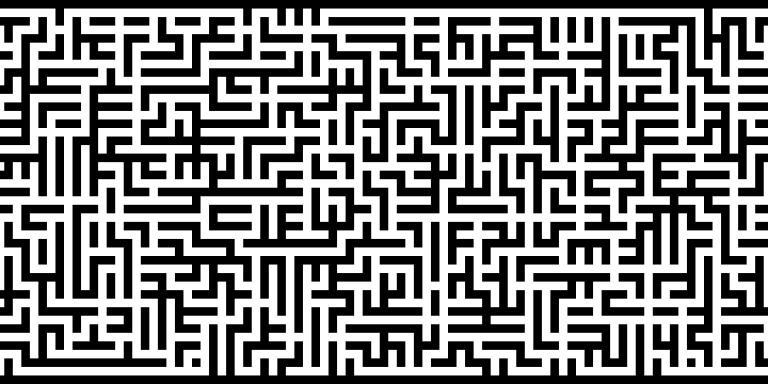
Give the GLSL for this pattern, as a WebGL 1 fragment shader.

```glsl
precision highp float;
uniform vec2 u_resolution;

#define ROWS 22.0            // corridors from bottom to top
#define SWELL 0.29           // frequency of the broad height field
#define ROUGHNESS 0.32       // per-pillar variation of the height
#define SEED vec2(137.0, 71.0)
#define WALL_COLOR vec3(0.0)
#define PATH_COLOR vec3(1.0)

float hash(vec2 p) {
  vec3 q = fract((p + SEED).xyx * 0.1031);
  q += dot(q, q.yzx + 33.33);
  return fract((q.x + q.y) * q.z);
}

float valueNoise(vec2 p) {
  vec2 i = floor(p), f = fract(p);
  f = f * f * (3.0 - 2.0 * f);
  return mix(mix(hash(i), hash(i + vec2(1, 0)), f.x),
             mix(hash(i + vec2(0, 1)), hash(i + 1.0), f.x), f.y);
}

// Walls only lead downhill on this field, so they never close a loop.
float height(vec2 pillar) {
  return valueNoise(pillar * SWELL + 300.0) + ROUGHNESS * hash(pillar);
}

vec2 quarterTurn(vec2 d) { return vec2(-d.y, d.x); }

// Each pillar invites one higher neighbour; pits invite most strongly.
float invitation(vec2 pillar, vec2 guest) {
  float level = height(pillar), best = -1.0, higher = 0.0;
  vec2 dir = vec2(1, 0), chosen = vec2(0);
  for (int k = 0; k < 4; k++) {
    if (height(pillar + dir) > level) {
      float score = hash(pillar * 3.0 + dir + 511.0);
      higher += 1.0;
      if (score > best) { best = score; chosen = dir; }
    }
    dir = quarterTurn(dir);
  }
  if (dot(chosen, guest) < 0.5) return 0.0;
  return higher > 3.5 ? 2.0 : 1.0;
}

bool onBorder(vec2 pillar) {
  return pillar.y < 0.5 || pillar.y > ROWS - 0.5;
}

// Direction of the wall a pillar sends to a lower neighbour.
vec2 wallDirection(vec2 pillar) {
  vec2 dir = vec2(1, 0), chosen = vec2(0);
  if (onBorder(pillar)) return chosen;
  float level = height(pillar), best = -1.0;
  for (int k = 0; k < 4; k++) {
    if (height(pillar + dir) < level) {
      float score = invitation(pillar + dir, -dir)
                  + hash(pillar * 3.0 + dir + 977.0);
      if (score > best) { best = score; chosen = dir; }
    }
    dir = quarterTurn(dir);
  }
  return chosen;
}

float wallBetween(vec2 pillar, vec2 dir) {
  if (onBorder(pillar) && abs(dir.x) > 0.5) return 1.0;
  if (dot(wallDirection(pillar), dir) > 0.5) return 1.0;
  return dot(wallDirection(pillar + dir), -dir) > 0.5 ? 1.0 : 0.0;
}

void main() {
  // Units are one wall thick; pillars sit on even coordinates.
  float pixelsPerUnit = u_resolution.y / (2.0 * ROWS + 1.0);
  vec2 p = (gl_FragCoord.xy - vec2(0.5 * u_resolution.x, 0.0)) / pixelsPerUnit;
  p.y -= 0.5;

  // Any two by two units hold a pillar, two wall sites and a corridor.
  vec2 base = floor(p);
  vec2 odd = mod(base, 2.0);
  vec2 pillar = floor(0.5 * base + 0.5);
  vec2 side = 1.0 - 2.0 * odd;

  // Smooth coverage of the pixel by the pillar's column and row.
  vec2 step1 = clamp((fract(p) - 0.5) * pixelsPerUnit + 0.5, 0.0, 1.0);
  vec2 w = mix(1.0 - step1, step1, odd);

  float wall = w.x * w.y
    + (1.0 - w.x) * w.y * wallBetween(pillar, vec2(side.x, 0.0))
    + w.x * (1.0 - w.y) * wallBetween(pillar, vec2(0.0, side.y));
  gl_FragColor = vec4(mix(PATH_COLOR, WALL_COLOR, wall), 1.0);
}
```
